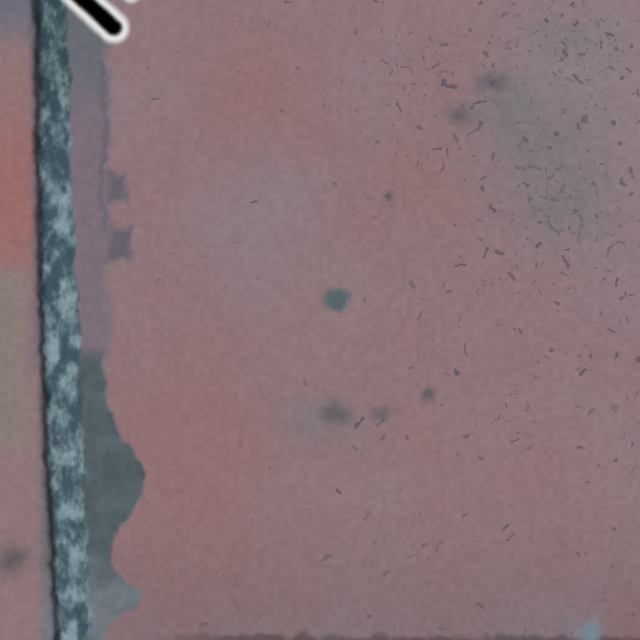
A three.js fragment shader for this texture:

```glsl
// Weathered pinkish clay tile with a teal grout seam, smears, pits and a pale-edged black stroke.
varying vec2 vUv;

float hash(vec2 p) {
  p = fract(p * vec2(0.1031, 0.1137));
  p += dot(p, p.yx + 33.33);
  return fract((p.x + p.y) * p.x * 17.3);
}

float noise(vec2 p) {
  vec2 i = floor(p), f = fract(p);
  f = f * f * (3.0 - 2.0 * f);
  return mix(mix(hash(i), hash(i + vec2(1, 0)), f.x),
             mix(hash(i + vec2(0, 1)), hash(i + 1.0), f.x), f.y);
}

float fbm(vec2 p) {
  float sum = 0.0, amp = 0.5;
  for (int i = 0; i < 5; i++) {
    sum += amp * noise(p);
    p = mat2(0.8, 0.6, -0.6, 0.8) * p * 2.03 + 7.1;
    amp *= 0.5;
  }
  return sum;
}

// Soft spot centred at (x, y) with radii (rx, ry)
float blob(vec2 p, float x, float y, float rx, float ry) {
  vec2 d = (p - vec2(x, y)) / vec2(rx, ry);
  return exp(-dot(d, d));
}

float box(vec2 p, float x, float y, float w, float h, float soft) {
  vec2 d = abs(p - vec2(x, y)) - vec2(w, h);
  return 1.0 - smoothstep(-soft, soft, max(d.x, d.y));
}

float segment(vec2 p, vec2 a, vec2 b) {
  vec2 ab = b - a;
  return length(p - a - ab * clamp(dot(p - a, ab) / dot(ab, ab), 0.0, 1.0));
}

// Short randomly turned scratches, one per cell, kept where density allows
float pits(vec2 q, float density) {
  float mark = 0.0;
  for (int k = 0; k < 9; k++) {
    vec2 c = floor(q) + vec2(mod(float(k), 3.0), floor(float(k) / 3.0)) - 1.0;
    float turn = 6.283 * hash(c + 5.7), size = hash(c + 31.4);
    vec2 mid = c + vec2(hash(c + 11.3), hash(c + 19.8));
    vec2 arm = vec2(cos(turn), sin(turn)) * (0.05 + 0.32 * size * size);
    float d = segment(q, mid - arm, mid + arm) + 0.12 * (noise(q * 5.0) - 0.5);
    float strength = step(hash(c + 47.0), density) * (0.4 + 0.6 * hash(c + 3.0));
    mark = max(mark, strength * (1.0 - smoothstep(0.03, 0.16, d)));
  }
  return mark;
}

void main() {
  vec2 p = vUv;
  float fine = fbm(p * 42.0);
  vec2 w = p + 0.022 * (vec2(fine, fbm(p * 42.0 + 60.0)) - 0.48);

  // Tile: mauve grey drifting into warm pink
  float warm = 0.42 + 1.1 * (fbm(p * 7.0) - 0.48) + 0.5 * blob(p, 0.66, 0.54, 0.17, 0.25)
    + 0.5 * blob(p, 0.3, 0.33, 0.14, 0.2) + 0.3 * blob(p, 0.36, 0.85, 0.1, 0.1)
    - 0.5 * blob(p, 0.4, 0.6, 0.15, 0.12) - 0.4 * blob(p, 0.9, 0.9, 0.25, 0.25);
  vec3 color = mix(vec3(0.55, 0.485, 0.51), vec3(0.57, 0.44, 0.445), clamp(warm, 0.0, 1.0));
  color *= 1.0 - 0.07 * smoothstep(0.25, 0.0, p.y);

  // Worn grey areas
  float worn = 0.75 * blob(w, 0.85, 0.77, 0.09, 0.08) + 0.6 * blob(w, 0.79, 0.84, 0.05, 0.05)
    + 0.65 * blob(w, 0.88, 0.67, 0.08, 0.06) + 0.5 * blob(w, 0.88, 0.94, 0.07, 0.04)
    + 0.7 * blob(w, 0.5, 0.34, 0.065, 0.04);
  color = mix(color, vec3(0.47, 0.46, 0.48), clamp(worn * (0.5 + 0.8 * fine), 0.0, 0.85));

  // Pits crowd the upper right
  float crowd = 0.05 + 0.25 * smoothstep(0.5, 0.95, p.x) * smoothstep(0.1, 0.6, p.y)
    + 0.5 * blob(p, 0.88, 0.67, 0.09, 0.07) + 0.45 * blob(p, 0.87, 0.94, 0.08, 0.05)
    + 0.35 * blob(p, 0.66, 0.85, 0.08, 0.08);
  crowd *= smoothstep(0.18, 0.6, p.x);
  float pitted = max(pits(w * 42.0, crowd), 0.7 * pits(p * 75.0 + 225.0, crowd * 0.6));
  color = mix(color, vec3(0.34, 0.31, 0.35), 0.7 * pitted);

  // Single stains
  float spot = 1.0 - smoothstep(0.011, 0.025, length(w - vec2(0.527, 0.535)));
  color = mix(color, vec3(0.31, 0.39, 0.41), 0.85 * spot);
  float stain = 0.7 * blob(w, 0.525, 0.35, 0.022, 0.016) + 0.7 * blob(w, 0.595, 0.354, 0.012, 0.012)
    + 0.8 * blob(w, 0.668, 0.381, 0.01, 0.01) + 0.8 * blob(w, 0.608, 0.693, 0.009, 0.009)
    + 0.6 * blob(w, 0.72, 0.82, 0.02, 0.012) + 0.6 * blob(w, 0.77, 0.87, 0.025, 0.012);
  color = mix(color, vec3(0.33, 0.34, 0.36), min(stain, 0.8));

  // Narrow neighbouring tile
  vec3 side = mix(vec3(0.56, 0.46, 0.47), vec3(0.61, 0.42, 0.41), blob(p, 0.02, 0.69, 0.08, 0.14));
  side = mix(side, vec3(0.53, 0.49, 0.47), 0.85 * box(w, 0.01, 0.44, 0.035, 0.14, 0.02));
  side = mix(side, vec3(0.44, 0.43, 0.48), smoothstep(0.91, 0.99, w.y));
  side = mix(side, vec3(0.35, 0.34, 0.35), 0.85 * blob(w, 0.022, 0.125, 0.024, 0.024));
  color = mix(side, color, smoothstep(0.05, 0.075, p.x));

  // Smears beside the seam: faded above, solid below
  vec3 faded = mix(vec3(0.46, 0.42, 0.47), vec3(0.36, 0.4, 0.44), smoothstep(0.78, 0.94, w.y));
  color = mix(color, faded, 0.75 * box(w, 0.11, 0.75, 0.06, 0.32, 0.012));
  float drips = max(box(w, 0.186, 0.62, 0.016, 0.026, 0.008), box(w, 0.184, 0.71, 0.012, 0.021, 0.01));
  drips = max(drips, 0.7 * box(w, 0.162, 0.77, 0.004, 0.13, 0.006));
  color = mix(color, vec3(0.34, 0.36, 0.4), 0.75 * drips);
  float bulge = 0.162 + 0.064 * blob(w, w.x, 0.25, 1.0, 0.08) + 0.06 * blob(w, w.x, 0.07, 1.0, 0.033);
  float solid = smoothstep(0.006, -0.006, w.x - bulge) * smoothstep(0.46, 0.43, w.y) * smoothstep(0.05, 0.09, p.x);
  vec3 smear = mix(vec3(0.31, 0.37, 0.39), vec3(0.43, 0.47, 0.5), smoothstep(0.16, 0.04, w.y));
  color = mix(color, smear * (0.85 + 0.3 * fine), 0.92 * solid);

  // Rough seam with a dark left lip
  float drop = 1.0 - p.y, wobble = 0.012 * (fine - 0.48);
  float fromLeft = p.x - 0.057 - 0.033 * drop * drop - wobble;
  float fromRight = p.x - 0.103 - 0.038 * drop - 1.4 * wobble;
  float seam = smoothstep(-0.003, 0.003, fromLeft) * smoothstep(0.005, -0.005, fromRight);
  vec3 grout = mix(vec3(0.25, 0.33, 0.37), vec3(0.52, 0.6, 0.63), smoothstep(0.25, 0.78, fbm(p * vec2(70, 45))));
  color = mix(color, grout * (1.0 - 0.12 * smoothstep(0.7, 0.9, p.y)), seam);
  color *= 1.0 - 0.5 * exp(-pow(abs(fromLeft) / 0.006, 2.0));

  // Lower rim with a pale chip, then overall grain
  color *= 1.0 - 0.25 * smoothstep(0.012, 0.0, w.y) * smoothstep(0.2, 0.4, p.x);
  color = mix(color, vec3(0.45, 0.53, 0.59), 0.9 * blob(w, 0.92, 0.012, 0.022, 0.018));
  color *= 0.94 + 0.12 * fbm(p * 130.0);

  // Black stroke in a white halo
  float stroke = segment(p, vec2(0.11, 1.02), vec2(0.177, 0.957)) + 0.004 * (fine - 0.5);
  float halo = min(stroke, length(p - vec2(0.205, 1.01)) + 0.01);
  color = mix(color, vec3(0.88), 1.0 - smoothstep(0.018, 0.03, halo));
  color *= smoothstep(0.006, 0.017, stroke);
  gl_FragColor = vec4(color, 1.0);
}
```
